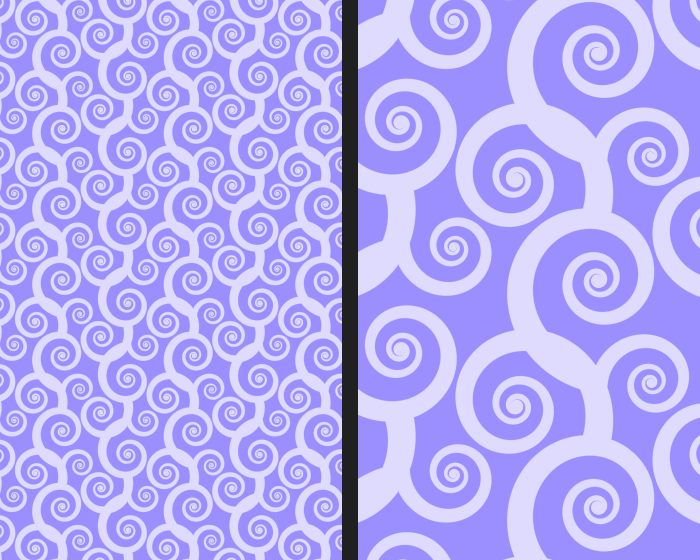
Left, the full canvas; right, a detail of the centre.
This pattern is drawn by a WebGL 1 fragment shader. Its source:

```glsl
precision highp float;
// Climbing columns of curling tendrils, pale lilac on violet.
// Each column repeats three logarithmic spirals that flow into one stem;
// every second column is the same vine turned upside down.

uniform vec2 u_resolution;

#define ROWS 7.408          // repeats down the canvas height
#define COLUMNS 2.6         // repeats across the canvas width
#define TIGHTNESS 0.150     // logarithmic shrink of a curl per radian
#define BAND 0.168          // half width of a band relative to its radius
#define TIP 0.035           // least half width relative to the curl size
#define FIRST_VINE vec2(0.825, 0.704)
#define TURNED_VINE vec2(1.694, 0.395)
#define GROUND vec3(0.607, 0.557, 1.0)
#define VINE vec3(0.870, 0.858, 1.0)

const float TAU = 6.2831853;

// Offset from the nearest copy of a point on the repeating grid.
vec2 wrapCell(vec2 p, vec2 cell) {
  return (fract(p / cell + 0.5) - 0.5) * cell;
}

// Distance to a curl that leaves its left side, passes over the top and winds
// inward; "lead" is the angle by which it starts before the left side.
float curl(vec2 p, float size, float lead) {
  float r = max(length(p), 1e-4);
  float angle = atan(p.y, -p.x);
  float turn = floor((log(size / r) / TIGHTNESS - angle) / TAU + 0.5);
  turn = max(turn, angle < -lead ? 1.0 : 0.0);
  float offset = log(r / size) + TIGHTNESS * (angle + TAU * turn);
  return abs(offset) * r - max(BAND * r, TIP * size);
}

// One vine column: a large curl, a mirrored middle curl and a small side curl.
float vine(vec2 p, vec2 cell) {
  vec2 large = wrapCell(p, cell);
  vec2 middle = wrapCell(p - vec2(-0.360, -0.555), cell);
  vec2 small = wrapCell(p - vec2(0.235, -0.452), cell);
  middle.x = -middle.x;
  float d = curl(large, 0.334, 1.48);
  d = min(d, curl(middle, 0.358, 0.43));
  return min(d, curl(small, 0.225, 0.52));
}

void main() {
  // One unit is the height of a repeat; the width follows the canvas.
  float pixel = ROWS / u_resolution.y;
  vec2 p = gl_FragCoord.xy * pixel;
  vec2 cell = vec2(u_resolution.x * pixel / COLUMNS, 1.0);

  // Upright and turned columns alternate.
  vec2 turned = (p - TURNED_VINE) * vec2(1.0, -1.0);
  float d = min(vine(p - FIRST_VINE, cell), vine(turned, cell));

  float cover = smoothstep(-0.75, 0.75, -d / pixel);
  gl_FragColor = vec4(mix(GROUND, VINE, cover), 1.0);
}
```
